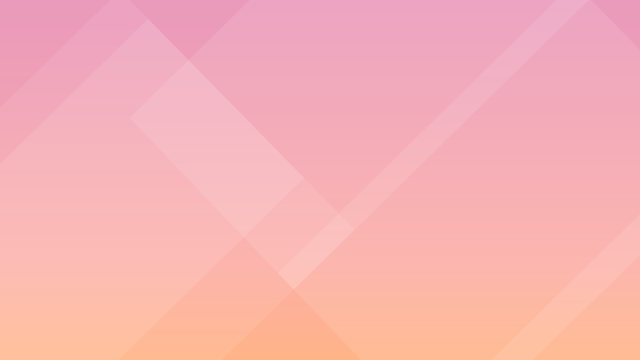
This background is drawn by a WebGL 1 fragment shader. Its source:

```glsl
precision highp float;

uniform vec2 u_resolution;

// Soft coverage of the interval from lo to hi along one axis
float band(float x, float lo, float hi) {
    float soft = 0.8 / u_resolution.y;
    return smoothstep(lo - soft, lo + soft, x)
         * (1.0 - smoothstep(hi - soft, hi + soft, x));
}

// Vertical sunset gradient, from pink at depth 0 to orange at depth 1
vec3 sunset(float depth) {
    vec3 color = mix(vec3(0.914, 0.600, 0.737), vec3(0.949, 0.635, 0.698),
                     smoothstep(-0.1, 0.42, depth));
    color = mix(color, vec3(0.988, 0.682, 0.647), clamp((depth - 0.33) / 0.42, 0.0, 1.0));
    return mix(color, vec3(1.0, 0.706, 0.530), clamp((depth - 0.74) / 0.26, 0.0, 1.0));
}

vec3 veil(vec3 color, float coverage, float opacity) {
    return mix(color, vec3(1.0), coverage * opacity);
}

void main() {
    // Canvas heights, measured from the upper left
    vec2 p = vec2(gl_FragCoord.x, u_resolution.y - gl_FragCoord.y) / u_resolution.y;

    // Diagonal axes: constant along rising and falling edges
    float rising = p.x + 1.02 * p.y;
    float falling = p.x - 0.98 * p.y;
    float steepFalling = p.x - 0.956 * p.y;

    vec3 color = sunset(p.y);

    // Large central sheet
    float rightOfSheetEdge = band(steepFalling, 0.047, 9.0);
    float sheet = rightOfSheetEdge * band(falling, -9.0, 1.642) * band(rising, 0.694, 9.0);
    color = veil(color, sheet, 0.10);

    // Two nested sheets on the left
    float leftSide = band(falling, -9.0, 0.360);
    color = veil(color, leftSide * band(rising, 0.306, 1.636), 0.08);
    color = veil(color, leftSide * band(rising, 0.465, 1.349), 0.10);

    // Narrow rising ribbons
    color = veil(color, rightOfSheetEdge * band(rising, 1.546, 1.636), 0.10);
    color = veil(color, band(rising, 2.385, 2.500), 0.10);

    gl_FragColor = vec4(color, 1.0);
}
```
